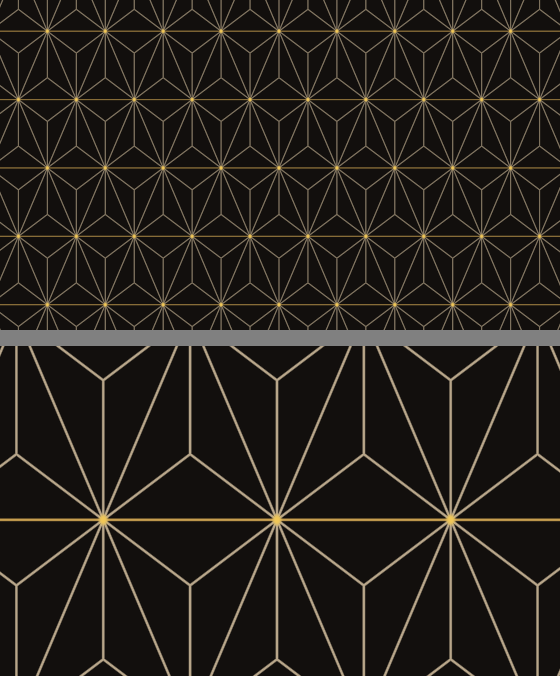
Top, the full canvas; bottom, a detail of the centre.
A Shadertoy shader for this pattern:

```glsl
// Asanoha lattice: thin metallic lines on near-black, with gold glints at the star centres.

// Lengths are fractions of the canvas width.
const vec2 CELL = vec2(0.1034, 0.1221);     // star spacing and row height
const vec2 ORIGIN = vec2(0.0846, 0.0452);   // a star centre in the lowest full row
const float HUB_HEIGHT = 0.32;              // spoke junction, as a fraction of row height
const float LINE_WIDTH = 0.0015;
const float GLINT_RADIUS = 0.0034;
const float EDGE_SOFTNESS = 1.3;            // filter width in pixels

const vec3 GROUND = vec3(0.07, 0.06, 0.05);
const vec3 LINE_COLOR = vec3(0.72, 0.65, 0.54);
const vec3 RAIL_COLOR = vec3(0.78, 0.62, 0.31);
const vec3 GLINT_COLOR = vec3(0.94, 0.78, 0.34);

float segmentDistance(vec2 p, vec2 a, vec2 b) {
    vec2 ab = b - a;
    float t = clamp(dot(p - a, ab) / dot(ab, ab), 0.0, 1.0);
    return length(p - a - t * ab);
}

// Box-filtered coverage keeps lines thinner than a pixel at their true weight.
float lineCoverage(float d, float filterWidth) {
    float halfWidth = 0.5 * LINE_WIDTH;
    float upper = clamp(d + 0.5 * filterWidth, -halfWidth, halfWidth);
    float lower = clamp(d - 0.5 * filterWidth, -halfWidth, halfWidth);
    return (upper - lower) / filterWidth;
}

// Folds the plane into half of one triangle: base on y = 0, apex on x = 0.
vec2 foldToTriangle(vec2 p) {
    float row = floor(p.y / CELL.y);
    float halfCell = 0.5 * CELL.x;
    p.x += mod(row, 2.0) * halfCell;
    p.y -= row * CELL.y;
    p.x = abs(mod(p.x, CELL.x) - halfCell);
    vec2 corner = vec2(halfCell, CELL.y);
    bool inverted = p.x / corner.x + p.y / corner.y > 1.0;
    return inverted ? corner - p : p;
}

void mainImage(out vec4 fragColor, in vec2 fragCoord) {
    float filterWidth = EDGE_SOFTNESS / iResolution.x;
    vec2 p = foldToTriangle(fragCoord / iResolution.x - ORIGIN);

    vec2 apex = vec2(0.0, CELL.y);
    vec2 foot = vec2(0.5 * CELL.x, 0.0);
    vec2 hub = vec2(0.0, HUB_HEIGHT * CELL.y);

    // Triangle sides and the spokes meeting at each hub
    float lattice = segmentDistance(p, apex, foot);
    lattice = min(lattice, segmentDistance(p, apex, hub));
    lattice = min(lattice, segmentDistance(p, hub, foot));
    vec3 color = mix(GROUND, LINE_COLOR, lineCoverage(lattice, filterWidth));

    // Horizontal rails
    color = mix(color, RAIL_COLOR, lineCoverage(p.y, filterWidth));

    // Glints, slightly taller than wide
    vec2 stretch = vec2(1.0, 0.8);
    float star = min(length((p - apex) * stretch), length((p - foot) * stretch));
    float glint = 1.0 - smoothstep(0.25 * GLINT_RADIUS, GLINT_RADIUS + 0.5 * filterWidth, star);
    color = mix(color, GLINT_COLOR, glint);

    fragColor = vec4(color, 1.0);
}
```
